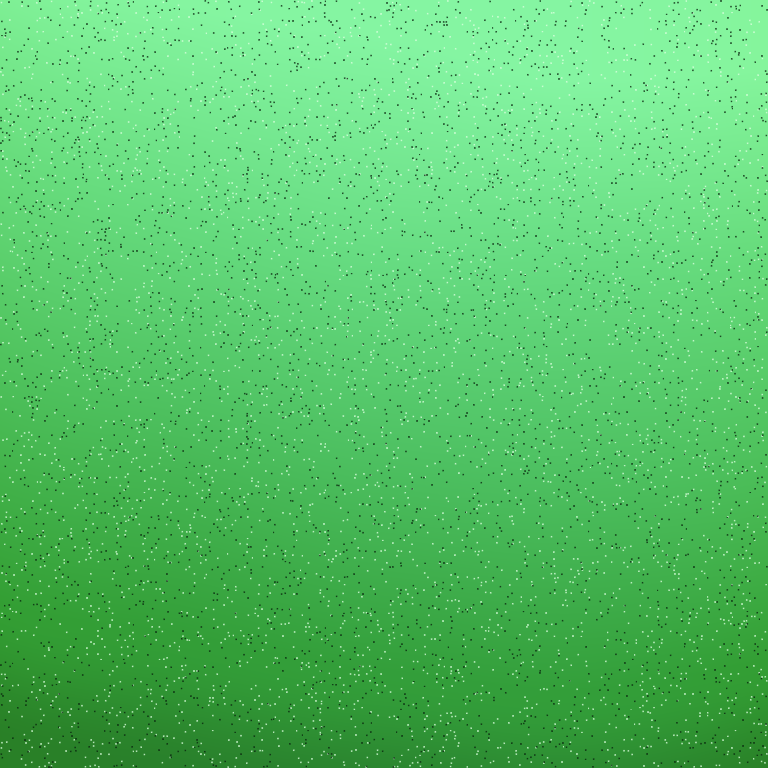
Give the GLSL for this texture, as a Shadertoy shader.

```glsl
// Glossy green vertical gradient sprinkled with tiny black and white specks.

const vec3 SHADE  = vec3(0.16, 0.50, 0.18);
const vec3 DEEP   = vec3(0.20, 0.62, 0.23);
const vec3 MIDDLE = vec3(0.30, 0.75, 0.38);
const vec3 BRIGHT = vec3(0.40, 0.86, 0.51);
const vec3 GLOW   = vec3(0.52, 0.96, 0.64);
const vec3 PEPPER = vec3(0.03, 0.14, 0.05);
const vec3 SALT   = vec3(0.86, 1.00, 0.87);

const float SPECK_CELLS = 200.0;    // grid cells across the canvas
const float SPECK_HALF_SIZE = 0.20; // in cells
const float SPECK_CHANCE = 0.10;    // share of cells holding a speck
const float SPECK_OPACITY = 0.78;
const float EDGE_DIMMING = 0.13;    // darkening at the left edge
const float MIDDLE_LIFT = 0.03;     // extra light halfway up
const float CLOUD_AMOUNT = 0.05;

float hash(vec2 p) {
    vec3 q = fract(vec3(p.xyx) * 0.1031);
    q += dot(q, q.yzx + 33.33);
    return fract((q.x + q.y) * q.z);
}

float valueNoise(vec2 p) {
    vec2 cell = floor(p);
    vec2 f = fract(p);
    f = f * f * (3.0 - 2.0 * f);
    float low = mix(hash(cell), hash(cell + vec2(1, 0)), f.x);
    float high = mix(hash(cell + vec2(0, 1)), hash(cell + vec2(1, 1)), f.x);
    return mix(low, high, f.y);
}

// Colour ramp from shaded bottom to glowing top
vec3 greenRamp(float t) {
    vec3 color = mix(SHADE, DEEP, smoothstep(-0.06, 0.14, t));
    color = mix(color, MIDDLE, clamp((t - 0.14) / 0.29, 0.0, 1.0));
    color = mix(color, BRIGHT, clamp((t - 0.43) / 0.27, 0.0, 1.0));
    return mix(color, GLOW, clamp((t - 0.70) / 0.24, 0.0, 1.0));
}

// Coverage of one layer of jittered, slightly rounded square specks
float specks(vec2 uv, float seed, float chance, float pixel) {
    vec2 p = uv * SPECK_CELLS;
    vec2 id = floor(p) + seed;
    vec2 jitter = vec2(hash(id + 17.0), hash(id + 43.0)) - 0.5;
    vec2 offset = abs(fract(p) - 0.5 - jitter * (1.0 - 2.0 * SPECK_HALF_SIZE));
    float corner = 0.08;
    vec2 d = offset - SPECK_HALF_SIZE + corner;
    float dist = length(max(d, 0.0)) + min(max(d.x, d.y), 0.0) - corner;
    float blur = pixel * SPECK_CELLS * 0.6;
    return step(hash(id), chance) * (1.0 - smoothstep(-blur, blur, dist));
}

void mainImage(out vec4 fragColor, in vec2 fragCoord) {
    vec2 uv = fragCoord / iResolution.xy;
    float pixel = 1.0 / min(iResolution.x, iResolution.y);

    // Light falls from the top and fades towards the sides
    float leftSide = pow(1.0 - uv.x, 3.0);
    float rightSide = pow(uv.x, 6.0);
    float light = uv.y + 0.02 - EDGE_DIMMING * leftSide - 0.05 * rightSide * (1.0 - uv.y);
    light += MIDDLE_LIFT * 4.0 * uv.y * (1.0 - uv.y);
    light += CLOUD_AMOUNT * (valueNoise(uv * vec2(4.0, 3.0) + 5.0) - 0.5);
    vec3 color = greenRamp(light);

    // Warmer, yellower green along the sides
    color.b -= 0.03 * (leftSide + rightSide);

    // Black specks thin out downwards, white specks upwards
    float pepper = specks(uv, 101.0, SPECK_CHANCE * mix(0.8, 1.2, uv.y), pixel);
    float salt = specks(uv + 0.37, 907.0, SPECK_CHANCE * mix(1.2, 0.8, uv.y), pixel);
    color = mix(color, SALT, SPECK_OPACITY * salt);
    color = mix(color, PEPPER, SPECK_OPACITY * pepper);

    fragColor = vec4(color, 1.0);
}
```
